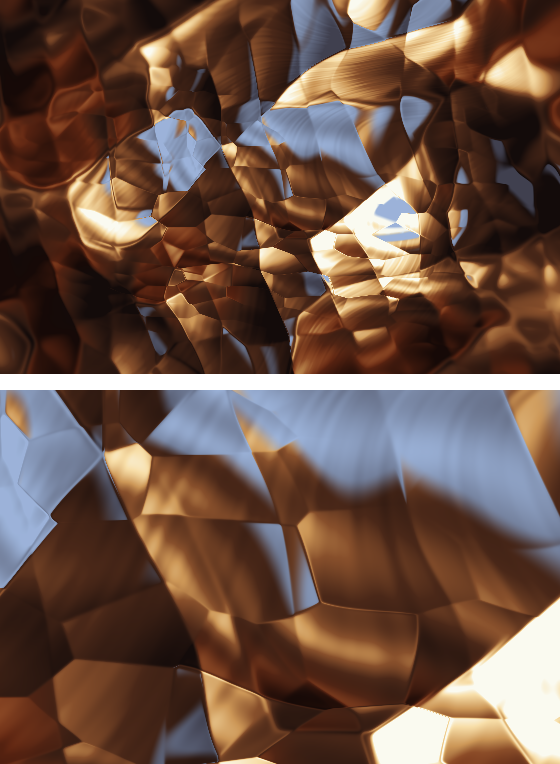
Top, the full canvas; bottom, a detail of the centre.
Give the GLSL for this texture, as a WebGL 1 fragment shader.

```glsl
precision highp float;
// Crumpled copper foil with gold and blue reflections and a shallow depth of field.
uniform vec2 u_resolution;

#define FACET_SCALE 2.3
#define FOLD_ANGLE 0.55
#define FOLD_STRETCH 2.1
#define CREASE_SHARP 75.0
#define CREASE_BLUR 12.0
#define BEND 2.3
#define LAMP_GAIN 1.2
#define EXPOSURE -0.17
#define SKY_START 1.32
#define SKY_FULL 1.65
#define BRUSH_AMOUNT 0.4

const vec3 SHADOW = vec3(0.075, 0.042, 0.038);
const vec3 UMBER = vec3(0.29, 0.155, 0.095);
const vec3 COPPER = vec3(0.53, 0.31, 0.17);
const vec3 GOLD = vec3(0.80, 0.59, 0.34);
const vec3 CREAM = vec3(0.97, 0.87, 0.66);
const vec3 GLARE = vec3(0.98, 0.98, 0.94);
const vec3 DUSK_BLUE = vec3(0.25, 0.25, 0.31);
const vec3 SKY_BLUE = vec3(0.61, 0.70, 0.85);

vec2 hash2(vec2 p) {
  vec2 k = vec2(dot(p, vec2(127.1, 311.7)), dot(p, vec2(269.5, 183.3)));
  return fract(sin(k) * 43758.5453);
}

// Two independent channels of smooth value noise
vec2 noise2(vec2 p) {
  vec2 i = floor(p), f = fract(p);
  f = f * f * (3.0 - 2.0 * f);
  vec2 low = mix(hash2(i), hash2(i + vec2(1.0, 0.0)), f.x);
  vec2 high = mix(hash2(i + vec2(0.0, 1.0)), hash2(i + 1.0), f.x);
  return mix(low, high, f.y);
}

// Coordinates along and across a direction
vec2 turn(vec2 p, float angle) {
  float c = cos(angle), s = sin(angle);
  return vec2(c * p.x + s * p.y, c * p.y - s * p.x);
}

// Slope of long facets, each bent like a cylinder, blended across creases
vec2 facetSlope(vec2 p, float angle, float sharpness) {
  p = turn(p, angle) * vec2(1.0, FOLD_STRETCH);
  vec2 cell = floor(p), slope = vec2(0.0);
  float total = 0.0;
  for (int y = -1; y <= 1; y++) {
    for (int x = -1; x <= 1; x++) {
      vec2 id = cell + vec2(float(x), float(y));
      vec2 away = p - id - mix(vec2(0.15), vec2(0.85), hash2(id));
      float weight = exp(-sharpness * dot(away, away));
      vec2 tilt = 2.0 * hash2(id + 37.0) - 1.0;
      float turned = 6.2832 * hash2(id + 71.0).x;
      vec2 bendAxis = vec2(cos(turned), sin(turned));
      slope += weight * (0.95 * tilt + BEND * bendAxis * dot(bendAxis, away));
      total += weight;
    }
  }
  return slope / total;
}

float ramp(float a, float b, float x) {
  return clamp((x - a) / (b - a), 0.0, 1.0);
}

// Warm surroundings, from shadow to lamp
vec3 warmReflection(float tone) {
  vec3 c = mix(SHADOW, UMBER, ramp(-1.9, 0.13, tone));
  c = mix(c, COPPER, ramp(0.13, 0.92, tone));
  c = mix(c, GOLD, ramp(0.92, 1.37, tone));
  c = mix(c, CREAM, ramp(1.37, 2.0, tone));
  return mix(c, GLARE, ramp(2.0, 2.35, tone));
}

void main() {
  vec2 p = gl_FragCoord.xy / u_resolution.y;
  vec2 middle = 0.5 * u_resolution / u_resolution.y;

  // Focus falls off away from the middle
  vec2 patches = noise2(p * 3.1 + 5.0);
  float reach = length((p - middle - vec2(0.02, -0.05)) * vec2(0.85, 1.0));
  float focus = 1.0 - smoothstep(0.25, 0.75, reach + 0.3 * (patches.x - 0.5));
  float sharpness = mix(CREASE_BLUR, CREASE_SHARP, focus * focus);

  // Bend the sheet, then overlay folds that cross each other
  vec2 q = p + 0.13 * (noise2(p * 2.7) - 0.5) + 0.03 * (noise2(p * 9.0) - 0.5);
  q *= FACET_SCALE;
  float wrinkled = smoothstep(0.35, 0.75, patches.y) * mix(0.1, 0.55, focus);
  vec2 slope = facetSlope(q + 3.0, FOLD_ANGLE, sharpness);
  slope += 0.6 * facetSlope(q * 1.7 + 11.0, FOLD_ANGLE + 1.25, sharpness);
  slope += wrinkled * facetSlope(q * 3.6 + 23.0, FOLD_ANGLE - 0.6, sharpness);
  slope += 0.6 * (noise2(q * 2.6 + 41.0) - 0.5);

  // Fine brushed grain in the metal
  vec2 grainPoint = turn(p, FOLD_ANGLE + 0.5 * patches.x) * vec2(14.0, 125.0);
  float grain = (noise2(grainPoint).x - 0.5) * BRUSH_AMOUNT * focus;

  // The slope picks what each point reflects; the right edge lies in shade
  float tone = LAMP_GAIN * slope.y + 0.5 * sin(5.0 * slope.x + 3.0 * slope.y);
  float shade = smoothstep(0.78, 1.0, gl_FragCoord.x / u_resolution.x);
  tone += EXPOSURE + 0.5 * (focus - 0.45) - 0.5 * shade + grain;
  float cool = 1.15 * slope.x + 0.3 * sin(5.0 * slope.y) + 0.35 * (focus - 0.5);

  vec3 color = warmReflection(tone);
  float rust = ramp(0.3, 1.0, -slope.x) * ramp(1.2, 0.3, tone);
  color *= mix(vec3(1.0), vec3(1.15, 0.85, 0.68), rust);
  vec3 sky = mix(DUSK_BLUE, SKY_BLUE, ramp(-1.4, 1.4, tone));
  color = mix(color, sky, smoothstep(SKY_START, SKY_FULL, cool));
  gl_FragColor = vec4(color, 1.0);
}
```
